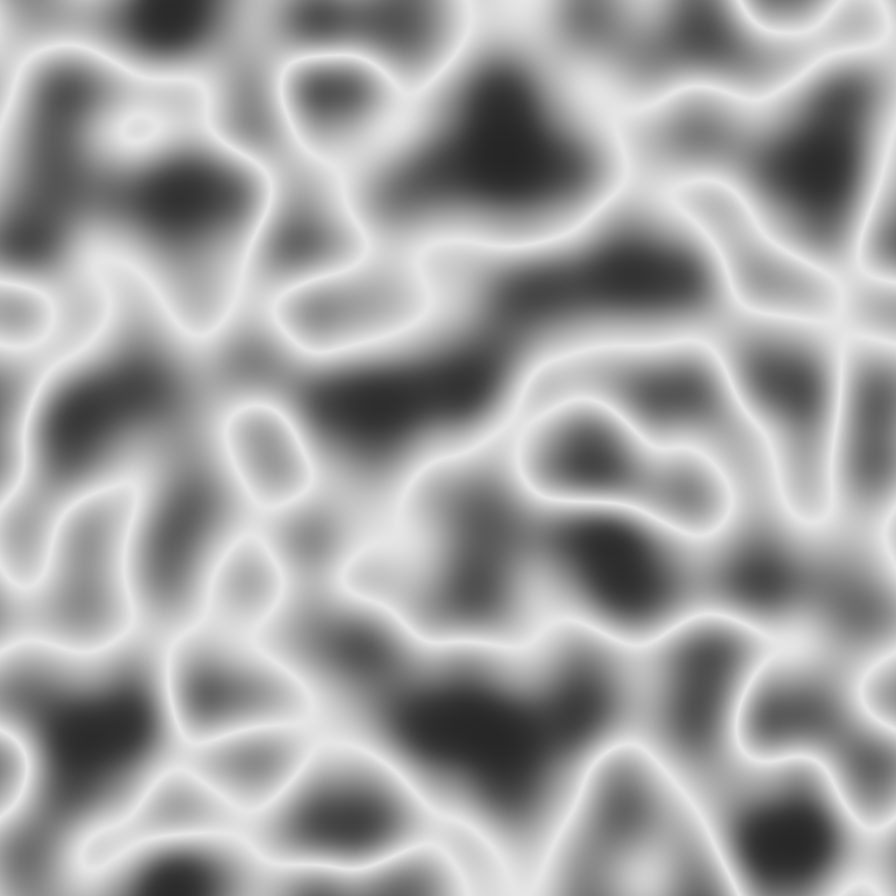
Reproduce this texture procedurally as a WebGL 2 fragment shader.

```glsl
#version 300 es
precision highp float;
precision highp int;

// Soft grey ridged noise: pale winding lines around dark, blurred hollows.
// One octave of wrapping gradient noise is folded at zero, so every sign
// change becomes a ridge; the deepest hollows level off gently.

uniform vec2 u_resolution;
out vec4 fragColor;

const int   CELLS        = 8;      // noise cells per tile side
const uint  SEED         = 37u;
const float LIFT         = 0.367;  // random height at lattice points
const float CONTRAST     = 1.27;   // noise height to grey depth
const float RIDGE_SOFT   = 0.014;  // rounding of the ridge crest
const float RIDGE_GREY   = 0.912;
const float MAX_DEPTH    = 0.78;   // darkest hollow below the ridge grey
const float KNEE         = 6.0;    // sharpness of the levelling off
const float TAU          = 6.2831853;

uint scramble(uint x) {
    x = x * 747796405u + 2891336453u;
    x = ((x >> ((x >> 28u) + 4u)) ^ x) * 277803737u;
    return (x >> 22u) ^ x;
}

float unitFloat(uint x) {
    return float(x >> 8u) / 16777216.0;
}

// Tilted plane of one lattice point, evaluated at an offset from it
float cornerPlane(ivec2 lattice, vec2 offset) {
    ivec2 w = (lattice + CELLS) % CELLS;
    uint h = scramble(uint(w.x) + scramble(uint(w.y) + scramble(SEED)));
    float angle = TAU * unitFloat(h);
    float height = LIFT * (2.0 * unitFloat(scramble(h)) - 1.0);
    return dot(vec2(cos(angle), sin(angle)), offset) + height;
}

// Gradient noise that repeats every CELLS units
float tiledNoise(vec2 p) {
    ivec2 i = ivec2(floor(p));
    vec2 f = fract(p);
    vec2 s = f * f * f * (f * (f * 6.0 - 15.0) + 10.0);
    float a = cornerPlane(i, f);
    float b = cornerPlane(i + ivec2(1, 0), f - vec2(1.0, 0.0));
    float c = cornerPlane(i + ivec2(0, 1), f - vec2(0.0, 1.0));
    float d = cornerPlane(i + ivec2(1, 1), f - vec2(1.0, 1.0));
    return mix(mix(a, b, s.x), mix(c, d, s.x), s.y);
}

// Nearly linear, then eases towards the limit
float levelOff(float x, float limit) {
    return x / pow(1.0 + pow(x / limit, KNEE), 1.0 / KNEE);
}

void main() {
    vec2 uv = gl_FragCoord.xy / u_resolution;
    float n = CONTRAST * tiledNoise(uv * float(CELLS));

    // Fold at zero with a rounded crest
    float depth = sqrt(n * n + RIDGE_SOFT * RIDGE_SOFT);
    float grey = RIDGE_GREY - levelOff(depth, MAX_DEPTH);

    fragColor = vec4(vec3(grey), 1.0);
}
```
